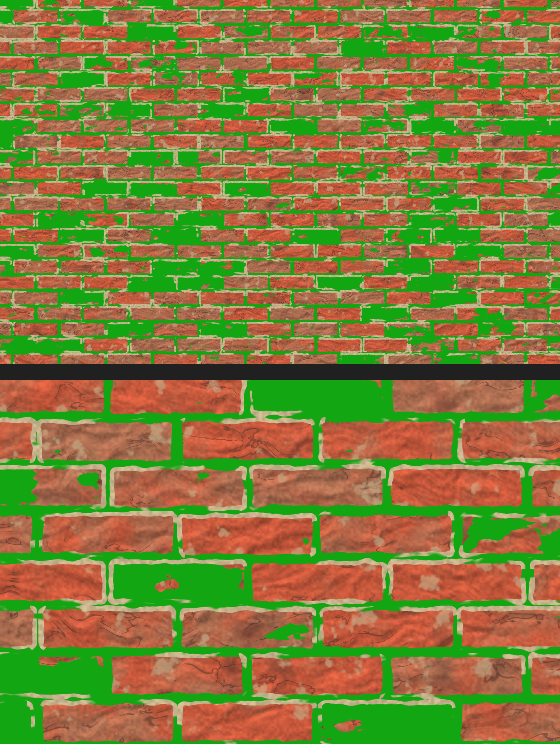
Top, the full canvas; bottom, a detail of the centre.
Give the GLSL for this texture, as a WebGL 2 fragment shader.

```glsl
#version 300 es
precision highp float;
// Worn red brick wall in running bond over a flat green ground.
// Each brick is a rough rounded box; a hash picks its tint and wear, layered
// noise gives folds and chips, and pale mortar clings to some of its edges.
#define COLUMNS 12.0
#define ROWS 23.25
#define ROW_SHIFT 0.547
#define COLUMN_SHIFT 0.266
#define BRICK_HALF vec2(1.39, 0.395)
#define MISSING 0.17
#define BROKEN 0.26
#define ROUGHNESS 0.10
#define MORTAR_WIDTH 0.075

uniform vec2 u_resolution;
out vec4 outColor;

const vec3 GREEN = vec3(0.07, 0.65, 0.07);
const vec3 RED = vec3(0.77, 0.34, 0.23);
const vec3 BROWN = vec3(0.66, 0.42, 0.31);
const vec3 SOOT = vec3(0.36, 0.22, 0.18);
const vec3 CREAM = vec3(0.78, 0.70, 0.55);

float hash(vec2 p) {
  vec3 q = fract(p.xyx * 0.1031);
  q += dot(q, q.yzx + 33.33);
  return fract((q.x + q.y) * q.z);
}

float noise(vec2 p) {
  vec2 i = floor(p), f = fract(p);
  f = f * f * (3.0 - 2.0 * f);
  return mix(mix(hash(i), hash(i + vec2(1, 0)), f.x),
             mix(hash(i + vec2(0, 1)), hash(i + vec2(1, 1)), f.x), f.y);
}

float fbm(vec2 p) {
  float sum = 0.0, weight = 0.5;
  for (int i = 0; i < 4; i++) {
    sum += weight * noise(p);
    p = mat2(1.6, 1.2, -1.2, 1.6) * p + 17.3;
    weight *= 0.5;
  }
  return sum / 0.9375;
}

float roundBox(vec2 p, vec2 halfSize, float radius) {
  vec2 q = abs(p) - halfSize + radius;
  return length(max(q, 0.0)) + min(max(q.x, q.y), 0.0) - radius;
}

// Height of the folded clay face, with slanted long creases
float clayHeight(vec2 p, float seed) {
  p.y += p.x * (seed - 0.5) * 0.5;
  vec2 warp = vec2(noise(p * 2.0), noise(p * 2.0 + 31.0));
  return fbm(p * vec2(1.5, 3.6) + warp * 1.3);
}

vec3 brickColor(vec2 local, vec2 id, vec2 wall) {
  float seed = hash(id + 7.0);
  vec2 p = local + vec2(seed, hash(id + 19.0)) * 60.0;
  float height = clayHeight(p, seed);
  float slope = height - clayHeight(p + vec2(-0.05, 0.09), seed);
  float tint = smoothstep(0.3, 0.75, 0.55 * hash(id + 3.0) + 0.6 * fbm(p * 1.7) - 0.05);
  vec3 color = mix(RED, BROWN, tint);
  color *= 1.0 + 0.75 * clamp(slope, -0.3, 0.2) + 0.16 * (noise(wall * 19.0) - 0.5);
  float crease = 1.0 - smoothstep(0.0, 0.035, abs(height - 0.46));
  crease *= smoothstep(0.48, 0.68, noise(p * vec2(1.3, 2.4) + 5.0));
  float smoke = smoothstep(0.55, 0.8, fbm(p * 1.4 + 43.0)) * step(0.55, hash(id + 23.0));
  color = mix(color, SOOT, 0.65 * crease + 0.4 * smoke);
  float bloom = smoothstep(0.66, 0.78, fbm(p * 2.6 + 71.0));
  return mix(color, CREAM, 0.6 * bloom);
}

void main() {
  vec2 uv = gl_FragCoord.xy / u_resolution;
  float pixel = ROWS / u_resolution.y;
  float brickLength = u_resolution.x / u_resolution.y * ROWS / COLUMNS;

  // Running bond: rows count downward, odd rows move half a brick
  vec2 grid = vec2(uv.x * COLUMNS - COLUMN_SHIFT, (1.0 - uv.y) * ROWS - ROW_SHIFT);
  float row = floor(grid.y);
  grid.x -= 0.5 * mod(row, 2.0);
  vec2 id = vec2(floor(grid.x), row) + 50.0;
  vec2 local = (fract(grid) - 0.5) * vec2(brickLength, -1.0);
  vec2 wall = vec2(uv.x * COLUMNS * brickLength, uv.y * ROWS) + 40.0;

  // Rough outline, slightly different for every brick
  vec2 jitter = vec2(hash(id + 11.0), hash(id + 13.0)) - 0.5;
  vec2 place = local - jitter * vec2(0.05, 0.04);
  float d = roundBox(place, BRICK_HALF, 0.07);
  d += ROUGHNESS * (fbm(wall * 3.5) - 0.5);
  float face = 1.0 - smoothstep(-pixel * 0.5, pixel * 0.5, d);

  // Wear: chips in whole bricks, half faces, or only a few crumbs
  float fate = hash(id);
  float cut = fate < MISSING ? 0.73 : fate < BROKEN ? 0.51 : 0.20;
  float clay = fbm(wall * vec2(1.3, 2.6) + 9.0) + 0.10 * smoothstep(-0.16, 0.0, d);
  float kept = smoothstep(cut - pixel * 0.6, cut + pixel * 0.6, clay);

  // Pale mortar, mostly along the top and on a few end joints
  float topSide = smoothstep(0.25, 0.36, place.y);
  float endSide = smoothstep(1.28, 1.37, abs(place.x)) * step(0.65, hash(id + 29.0 + sign(place.x)));
  float patches = fbm(wall * vec2(0.9, 2.0) + 77.0) + 0.14 * topSide + 0.16 * endSide;
  patches += 0.05 * step(fate, BROKEN);
  float width = MORTAR_WIDTH * (0.5 + noise(wall * 4.0 + 3.0));
  float band = 1.0 - smoothstep(width * 0.5, width * 0.5 + pixel, abs(d - width * 0.4));
  float mortar = band * smoothstep(0.60, 0.66, patches);

  vec3 color = mix(GREEN, brickColor(local, id, wall), face * kept);
  color = mix(color, CREAM * (0.9 + 0.2 * noise(wall * 15.0)), mortar);
  outColor = vec4(color, 1.0);
}
```
